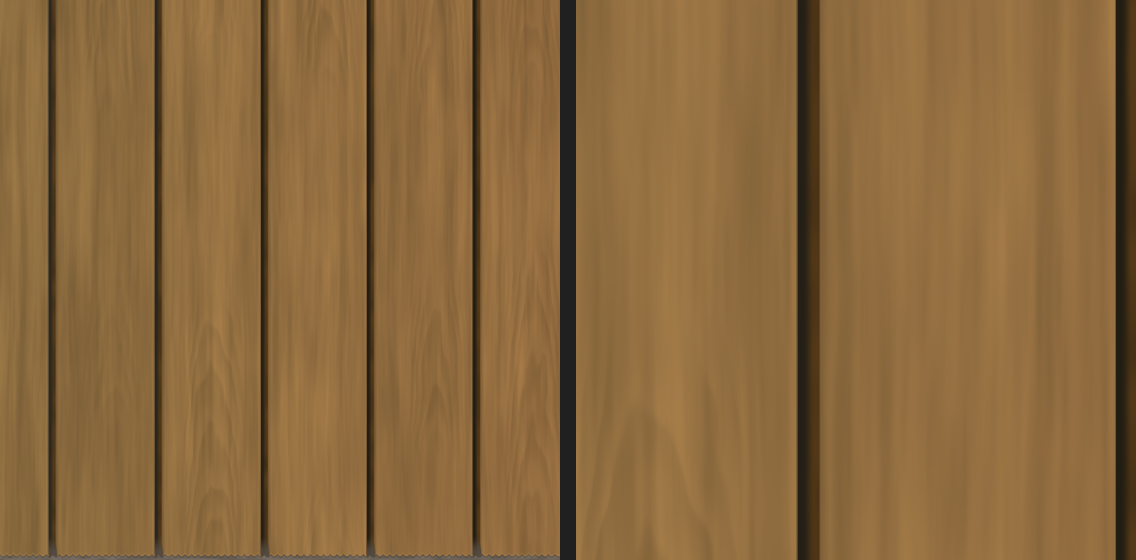
Left: the whole. Right: its middle third, enlarged.
A Shadertoy shader for this texture:

```glsl
// Vertical timber cladding: wide brown boards parted by dark shadow gaps,
// with a scalloped lower end over a grey ledge. Grain is built from stretched
// value noise plus nested arches; tone and arch position vary per board.
#define PITCH 0.1895
#define FIRST_GAP 0.0859
#define GAP_WIDTH 0.0135
#define GRAIN 0.23
#define ARCH_STRENGTH 0.035
#define BOARD_VARIATION 0.035
#define END_HEIGHT 0.0085
#define SCALLOP_PITCH 0.0118
#define SCALLOP_DEPTH 0.0045

const vec3 WOOD = vec3(0.565, 0.428, 0.253);
const vec3 GAP_DARK = vec3(0.135, 0.115, 0.075);
const vec3 GAP_SLATE = vec3(0.155, 0.160, 0.145);
const vec3 GAP_BROWN = vec3(0.300, 0.205, 0.085);
const vec3 LEDGE = vec3(0.43, 0.39, 0.35);

float hash(vec2 p) {
    vec3 q = fract(vec3(p.xyx) * 0.1031);
    q += dot(q, q.yzx + 33.33);
    return fract((q.x + q.y) * q.z);
}

float noise(vec2 p) {
    vec2 i = floor(p), f = fract(p);
    f = f * f * (3.0 - 2.0 * f);
    return mix(mix(hash(i), hash(i + vec2(1, 0)), f.x),
               mix(hash(i + vec2(0, 1)), hash(i + vec2(1, 1)), f.x), f.y);
}

float fbm(vec2 p) {
    float sum = 0.0, amp = 0.5;
    for (int i = 0; i < 4; i++) {
        sum += amp * noise(p);
        p = p * 2.03 + 17.3;
        amp *= 0.5;
    }
    return sum / 0.9375;
}

// Wood colour at canvas point p; across is the offset from the board centre
vec3 woodColour(vec2 p, float across, float board) {
    float seed = board * 37.0 + 80.0;
    vec2 q = p + vec2(0.010 * (fbm(p * vec2(7.0, 4.0) + seed) - 0.5), 0.0);

    // Long streaks, fine fibres and broad cloudy patches
    float streak = fbm(q * vec2(75.0, 3.0) + seed) - 0.5;
    float fibre = noise(q * vec2(240.0, 14.0) + seed) - 0.5;
    float cloud = fbm(p * vec2(14.0, 5.0) + seed + 9.0) - 0.5;

    // Nested arches, faded in and out along the board
    float d = across - 0.06 * (hash(vec2(seed, 3.0)) - 0.5);
    float warp = 3.0 * fbm(p * vec2(18.0, 5.0) + seed + 5.0);
    float phase = fract(9.0 * p.y + 1200.0 * d * d + warp);
    float ring = smoothstep(0.0, 0.75, phase) * smoothstep(1.0, 0.8, phase);
    float fade = smoothstep(0.4, 0.7, noise(vec2(seed, p.y * 3.0)))
               * smoothstep(0.065, 0.03, abs(d));

    float tone = 1.0 + GRAIN * (streak + 0.25 * fibre + 0.6 * cloud);
    tone -= ARCH_STRENGTH * fade * (2.0 * ring - 0.7);
    tone += BOARD_VARIATION * (hash(vec2(seed, 7.0)) - 0.5);

    // Boards warm slightly from left to right
    vec3 warmth = mix(vec3(0.975, 0.995, 0.98), vec3(1.035, 1.0, 0.99), p.x);
    return WOOD * warmth * tone;
}

// Shadow gap: dark edge at the left, brown board flank at the right
vec3 gapColour(float t, vec2 p) {
    vec3 edge = mix(GAP_SLATE, GAP_DARK, smoothstep(0.1, 0.6, p.x));
    vec3 flank = GAP_BROWN * (0.88 + 0.24 * noise(p * vec2(90.0, 35.0)));
    vec3 c = mix(edge, flank, smoothstep(0.25, 0.75, t));
    return mix(c, LEDGE * 0.8, smoothstep(0.045, 0.012, p.y) * 0.8);
}

void mainImage(out vec4 fragColor, in vec2 fragCoord) {
    vec2 p = fragCoord / iResolution.xy;
    float aa = 1.0 / min(iResolution.x, iResolution.y);

    // Each cell begins with its gap, followed by the board
    float cell = (p.x - FIRST_GAP) / PITCH;
    float board = floor(cell);
    float x = fract(cell) * PITCH;
    float across = x - 0.5 * (PITCH + GAP_WIDTH);

    // Board face with a faint bright arris and soft shade near the gap
    vec3 wood = woodColour(p, across, board);
    wood *= 1.0 - 0.16 * smoothstep(0.007, 0.0, x - GAP_WIDTH);
    wood *= 1.0 + 0.06 * smoothstep(0.006, 0.002, PITCH - x);

    // Gap mask, its right side straying a little at the lower end
    float right = GAP_WIDTH + 0.003 * smoothstep(0.035, 0.005, p.y);
    float gap = (1.0 - smoothstep(-aa, aa, x - right))
              * smoothstep(0.0, aa, x);
    gap = max(gap, smoothstep(-aa, 0.0, x - PITCH) * 0.5);
    vec3 colour = mix(wood, gapColour(x > 0.5 * PITCH ? 0.0 : x / right, p), gap);

    // Scalloped end with a pale cut rim above the ledge
    float wave = abs(sin(3.14159 * p.x / SCALLOP_PITCH));
    float end = p.y - END_HEIGHT - SCALLOP_DEPTH * (0.5 - wave);
    float rim = smoothstep(0.005, 0.001, end) * (1.0 - gap);
    colour = mix(colour, WOOD * 1.16, 0.5 * rim);
    vec3 ledge = LEDGE * (0.9 + 0.2 * noise(p * vec2(60.0, 200.0)));
    ledge *= 1.0 - 0.25 * smoothstep(-0.004, 0.0, end);
    colour = mix(ledge, colour, smoothstep(-aa, aa, end));

    fragColor = vec4(clamp(colour, 0.0, 1.0), 1.0);
}
```
